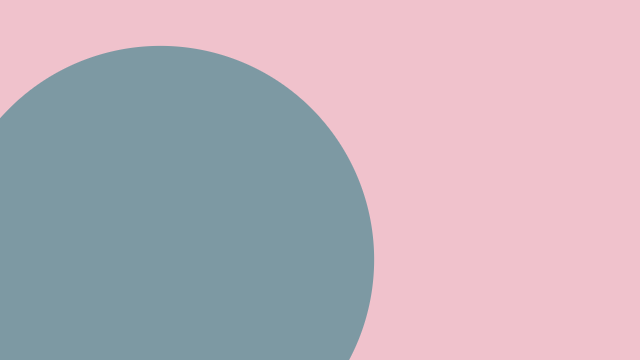
This background is drawn by a Shadertoy shader. Its source:

```glsl
// A large slate-blue disc rising from the lower left of a flat pink field.

// Lengths are in canvas heights, from the lower left corner.
const vec3 FIELD_PINK = vec3(0.941, 0.761, 0.800);
const vec3 DISC_SLATE = vec3(0.490, 0.600, 0.640);
const vec2 DISC_CENTER = vec2(0.4456, 0.2789);
const float DISC_RADIUS = 0.5937;

float circleDistance(vec2 point, vec2 center, float radius) {
    return length(point - center) - radius;
}

void mainImage(out vec4 fragColor, in vec2 fragCoord) {
    vec2 point = fragCoord / iResolution.y;
    float pixelSize = 1.0 / iResolution.y;

    // Disc coverage, with an edge one pixel wide
    float edge = circleDistance(point, DISC_CENTER, DISC_RADIUS);
    float coverage = clamp(0.5 - edge / pixelSize, 0.0, 1.0);

    fragColor = vec4(mix(FIELD_PINK, DISC_SLATE, coverage), 1.0);
}
```
